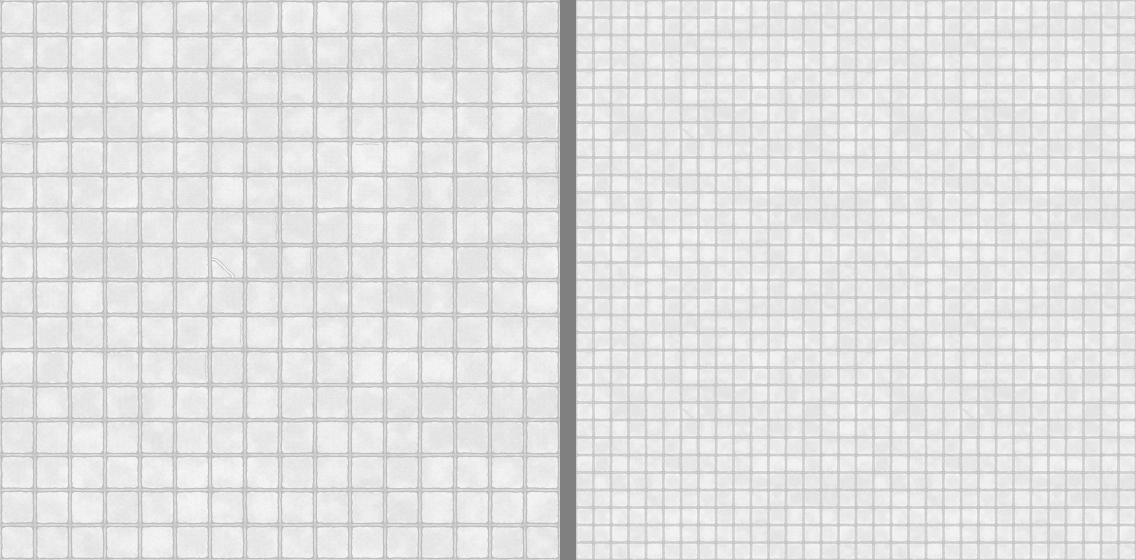
Left: one tile. Right: repeated 2 by 2.
Reproduce this texture procedurally as a Shadertoy shader.

```glsl
// Pale worn ceramic tiles in a 16 by 16 grid with rough grey joints.
// Each tile is a rounded box; a light mortar strip splits every joint in two.
// Wrapping value noise adds stains, grain and ragged edges; one tile is cracked.

const float TILES = 16.0;
const float HALF_TILE = 0.437;
const float CORNER_RADIUS = 0.085;
const float MORTAR_HALF_WIDTH = 0.025;
const vec2 CRACKED_TILE = vec2(6.0, 8.0);

const vec3 GLAZE_DULL = vec3(0.895);
const vec3 GLAZE_BRIGHT = vec3(0.957);
const vec3 JOINT = vec3(0.745);
const vec3 MORTAR = vec3(0.895);

float hash(vec2 p) {
    return fract(sin(dot(p, vec2(127.1, 311.7))) * 43758.5453);
}

// Value noise with a whole number of cells across the canvas.
float noise(vec2 uv, float cells, float seed) {
    vec2 p = uv * cells;
    vec2 i = floor(p);
    vec2 f = fract(p);
    f = f * f * (3.0 - 2.0 * f);
    vec2 a = mod(i, cells) + seed;
    vec2 b = mod(i + 1.0, cells) + seed;
    return mix(mix(hash(a), hash(vec2(b.x, a.y)), f.x),
               mix(hash(vec2(a.x, b.y)), hash(b), f.x), f.y);
}

float fbm(vec2 uv, float cells, float seed) {
    float sum = 0.0;
    float weight = 0.5;
    for (int k = 0; k < 4; k++) {
        sum += weight * noise(uv, cells, seed);
        cells *= 2.0;
        seed += 17.0;
        weight *= 0.5;
    }
    return sum / 0.9375;
}

float roundedBox(vec2 p, float halfSize, float radius) {
    vec2 q = abs(p) - halfSize + radius;
    return length(max(q, 0.0)) + min(max(q.x, q.y), 0.0) - radius;
}

// Coverage of a stroke with a smooth edge.
float stroke(float dist, float halfWidth, float blur) {
    return 1.0 - smoothstep(halfWidth - blur, halfWidth + blur, abs(dist));
}

// Signed distance across a bowed crack; y is the position along it.
vec2 crackCoords(vec2 p, vec2 a, vec2 b, float bow) {
    vec2 along = b - a;
    float t = dot(p - a, along) / dot(along, along);
    vec2 normal = normalize(vec2(-along.y, along.x));
    return vec2(dot(p - a, normal) - bow * sin(3.14159 * clamp(t, 0.0, 1.0)), t);
}

void mainImage(out vec4 fragColor, in vec2 fragCoord) {
    vec2 uv = fragCoord / iResolution.xy;
    float blur = 0.65 * TILES / iResolution.y;

    // Grid coordinates with slow wobble and fine ragged edges.
    vec2 wobble = vec2(noise(uv, 40.0, 3.0), noise(uv, 40.0, 41.0)) - 0.5;
    vec2 ragged = vec2(noise(uv, 256.0, 7.0), noise(uv, 256.0, 61.0)) - 0.5;
    vec2 p = uv * TILES + 0.016 * wobble + 0.022 * ragged;
    vec2 id = mod(floor(p), TILES);
    vec2 local = fract(p);
    vec2 centered = local - 0.5;
    float edge = roundedBox(centered, HALF_TILE, CORNER_RADIUS);

    // Glaze: cloudy stains, a tone per tile and fine grain.
    float clouds = smoothstep(0.32, 0.76, fbm(uv, 32.0, 11.0));
    float broad = noise(uv, 8.0, 23.0) - 0.5;
    float tone = 0.15 + 0.6 * clouds + 0.3 * broad + 0.25 * (hash(id + 5.0) - 0.5);
    float grain = noise(uv, 384.0, 31.0) - 0.5;
    vec3 color = mix(GLAZE_DULL, GLAZE_BRIGHT, clamp(tone, 0.0, 1.0));
    color += 0.03 * grain;

    // Bright chips along the rim of the glaze.
    float chips = smoothstep(0.5, 0.8, noise(uv, 200.0, 71.0));
    color = mix(color, GLAZE_BRIGHT, 0.7 * chips * stroke(edge + 0.025, 0.02, blur));

    // Occasional hairline beside one side of a tile.
    float side = hash(id + 83.0);
    vec2 turned = side < 0.5 ? centered : centered.yx;
    float hairline = stroke(turned.x - 0.385 + 0.06 * (noise(uv, 64.0, 47.0) - 0.5), 0.012, blur);
    hairline *= step(0.97, hash(id + 29.0)) * smoothstep(0.42, 0.3, abs(turned.y));
    color = mix(color, JOINT, 0.65 * hairline);

    // One diagonal crack: two dark lips around a light core.
    vec2 crack = crackCoords(local, vec2(0.05, 0.62), vec2(0.67, 0.04), 0.06);
    crack.x += 0.07 * (noise(uv, 96.0, 53.0) - 0.5);
    float inCrack = step(0.0, crack.y) * step(crack.y, 1.0);
    inCrack *= all(equal(id, CRACKED_TILE)) ? 1.0 : 0.0;
    color = mix(color, GLAZE_BRIGHT, inCrack * stroke(crack.x, 0.04, blur));
    color = mix(color, JOINT, 0.85 * inCrack * stroke(abs(crack.x) - 0.038, 0.014, blur));

    // Grey joint, then its mortar strip, darkened where joints meet.
    float joint = smoothstep(-blur, blur, edge);
    vec2 lineDist = 0.5 - abs(centered);
    float strip = stroke(min(lineDist.x, lineDist.y), MORTAR_HALF_WIDTH, blur);
    float crossing = 1.0 - smoothstep(0.04, 0.12, max(lineDist.x, lineDist.y));
    float wear = 0.8 + 0.4 * (noise(uv, 128.0, 97.0) - 0.5);
    vec3 filler = mix(JOINT, MORTAR, strip * wear * (1.0 - 0.55 * crossing));
    color = mix(color, filler + 0.02 * grain, joint);

    fragColor = vec4(color, 1.0);
}
```
